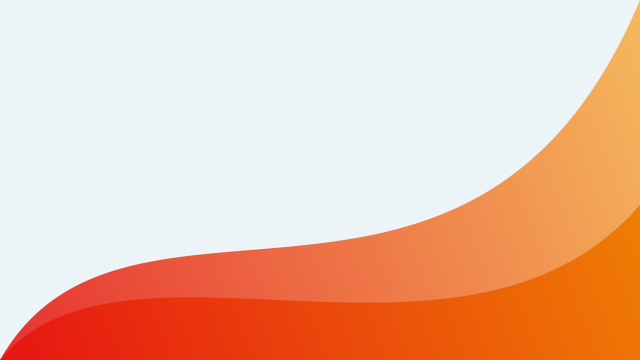
A Shadertoy shader for this background:

```glsl
// Two overlapping red-to-orange waves sweeping up to the right on a pale ground.

const vec3 PALE_GROUND = vec3(0.928, 0.957, 0.969);
const vec3 BACK_RED    = vec3(0.905, 0.190, 0.190);
const vec3 BACK_GOLD   = vec3(0.960, 0.725, 0.365);
const vec3 FRONT_RED   = vec3(0.905, 0.080, 0.070);
const vec3 FRONT_AMBER = vec3(0.940, 0.540, 0.010);

vec2 bezier(vec2 a, vec2 b, vec2 c, vec2 d, float t) {
    float s = 1.0 - t;
    return s * s * s * a + 3.0 * s * s * t * b + 3.0 * s * t * t * c + t * t * t * d;
}

vec2 bezierTangent(vec2 a, vec2 b, vec2 c, vec2 d, float t) {
    float s = 1.0 - t;
    return 3.0 * (s * s * (b - a) + 2.0 * s * t * (c - b) + t * t * (d - c));
}

// Approximate signed distance to a curve that advances in x; negative below it.
float curveDistance(vec2 p, vec2 a, vec2 b, vec2 c, vec2 d) {
    float low = 0.0, high = 1.0;
    for (int i = 0; i < 18; i++) {
        float middle = 0.5 * (low + high);
        if (bezier(a, b, c, d, middle).x < p.x) low = middle;
        else high = middle;
    }
    float t = 0.5 * (low + high);
    vec2 tangent = normalize(bezierTangent(a, b, c, d, t));
    return (p.y - bezier(a, b, c, d, t).y) * tangent.x;
}

float coverage(float dist, float pixel) {
    return 1.0 - smoothstep(-0.7 * pixel, 0.7 * pixel, dist);
}

void mainImage(out vec4 fragColor, in vec2 fragCoord) {
    // Height is one unit; the curves stretch to the canvas width.
    float pixel = 1.0 / iResolution.y;
    float aspect = iResolution.x / iResolution.y;
    vec2 p = fragCoord * pixel;
    vec2 stretch = vec2(aspect, 1.0);

    float backEdge = curveDistance(p, vec2(0.0), vec2(0.195, 0.611) * stretch,
                                   vec2(0.742, -0.093) * stretch, stretch);
    float frontEdge = curveDistance(p, vec2(0.0), vec2(0.195, 0.418) * stretch,
                                    vec2(0.729, -0.125) * stretch, vec2(1.0, 0.431) * stretch);

    // Shared slanted gradient, running from lower left to upper right.
    vec2 slope = vec2(0.93, 0.37);
    float blend = clamp(dot(p, slope) / dot(stretch, slope), 0.0, 1.0);

    vec3 color = PALE_GROUND;
    color = mix(color, mix(BACK_RED, BACK_GOLD, blend), coverage(backEdge, pixel));
    color = mix(color, mix(FRONT_RED, FRONT_AMBER, blend), coverage(frontEdge, pixel));
    fragColor = vec4(color, 1.0);
}
```
